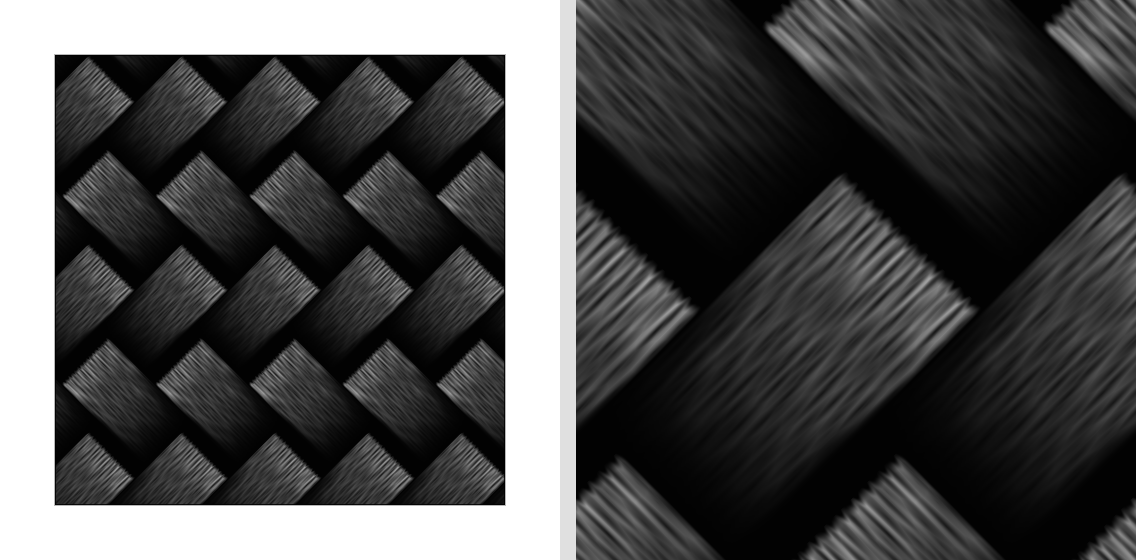
Left: the whole. Right: its middle third, enlarged.
A Shadertoy shader for this texture:

```glsl
vec2 hash2(vec2 p) {
    return fract(sin(vec2(dot(p, vec2(127.1, 311.7)), dot(p, vec2(269.5, 183.3)))) * 4375.85);
}

// Distance to the nearest scattered point
float cellular(vec2 p) {
    vec2 cell = floor(p);
    float nearest = 2.0;
    for (int y = -1; y <= 1; y++)
        for (int x = -1; x <= 1; x++) {
            vec2 neighbour = cell + vec2(x, y);
            nearest = min(nearest, distance(p, neighbour + hash2(neighbour)));
        }
    return nearest;
}

// Brightness of one diagonal family of fibre bands; zero outside them
float bands(vec2 p, float seed) {
    float across = 0.5 * (p.x - p.y);
    float lane = floor(2.0 * across);
    across -= 0.5 * lane;
    float along = mod(0.5 * lane - 0.5 * (p.x + p.y), 2.0);

    // Fine threads, broken into short streaks away from the lit end
    float gloss = 1.0 - smoothstep(0.04, 0.32, along);
    float threads = sin(201.0 * across + seed) + 0.5 * sin(327.0 * across + sin(7.0 * along));
    float streaks = cellular(vec2(48.0 * across, 7.0 * along) + 17.0 * seed);
    float fibre = 0.55 + 0.85 * streaks + mix(0.13, 0.27, gloss) * threads;

    // Lit end fading into the dark end
    float light = 0.225 * (1.0 - smoothstep(0.32, 0.9, along));
    light += gloss * (0.1 + 0.22 * across);

    // Shadow of the adjoining band and soft long edges
    float tucked = smoothstep(0.25, 0.55, along);
    light *= 1.0 - 0.8 * tucked * (1.0 - smoothstep(0.0, 0.13, across));
    light *= smoothstep(0.0, 0.012, across);
    light *= 1.0 - smoothstep(mix(0.485, 0.43, tucked), 0.5, across);
    return light * max(fibre, 0.12) * smoothstep(0.0, 0.035, along - 0.006 * threads);
}

void mainImage(out vec4 fragColor, in vec2 fragCoord) {
    vec2 uv = fragCoord / iResolution.xy;

    // Rows of opposed diagonals, six columns to the canvas
    vec2 p = (uv - vec2(0.3255, 0.5664)) * vec2(6.0, 5.95);
    float weave = bands(p, 1.0) + bands(vec2(-p.x - 0.8, p.y - 1.0), 2.0);
    vec3 color = vec3(0.008 + weave);

    // Square panel with a thin black rim on a white margin
    vec2 fromCentre = abs(uv - 0.5);
    float edge = max(fromCentre.x, fromCentre.y) - 0.4023;
    float aa = 0.7 / iResolution.y;
    color *= 1.0 - smoothstep(-aa, aa, edge + 0.002);
    color = mix(color, vec3(1.0), smoothstep(-aa, aa, edge));
    fragColor = vec4(color, 1.0);
}
```
